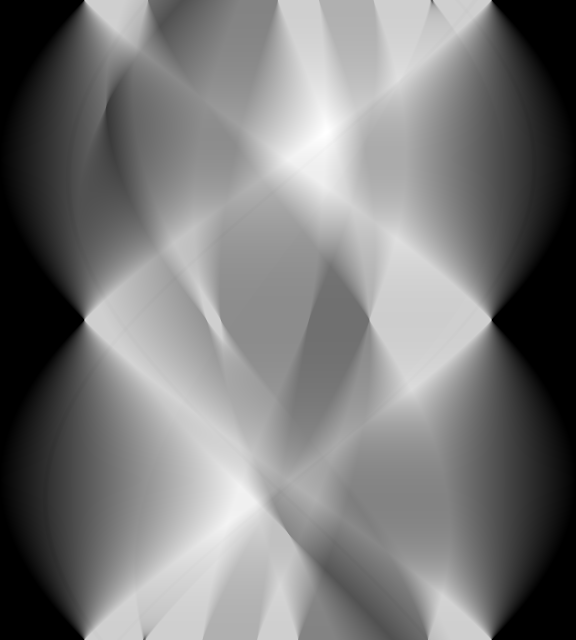
Write a WebGL 1 fragment shader that draws this background.

```glsl
precision highp float;
// Parallel-beam sinogram of a bright square plate with dark cut-outs, swept over half a turn.
uniform vec2 u_resolution;

const float PI = 3.14159265;
const float BRIGHTNESS = 0.405; // grey per unit of path length
const float SAMPLES = 4.0;

// Trim a ray's parameter span to the half-plane dot(p, normal) <= offset.
vec2 clipSpan(vec2 span, vec2 origin, vec2 dir, vec2 normal, float offset) {
  float rate = dot(dir, normal);
  if (abs(rate) < 1e-4) rate = 1e-4;
  float t = (offset - dot(origin, normal)) / rate;
  return rate > 0.0 ? vec2(span.x, min(span.y, t)) : vec2(max(span.x, t), span.y);
}

float spanLength(vec2 span) {
  return max(span.y - span.x, 0.0);
}

// Path length through an axis-aligned box.
float boxChord(vec2 origin, vec2 dir, vec2 low, vec2 high) {
  vec2 span = vec2(-4.0, 4.0);
  span = clipSpan(span, origin, dir, vec2(1.0, 0.0), high.x);
  span = clipSpan(span, origin, dir, vec2(-1.0, 0.0), -low.x);
  span = clipSpan(span, origin, dir, vec2(0.0, 1.0), high.y);
  span = clipSpan(span, origin, dir, vec2(0.0, -1.0), -low.y);
  return spanLength(span);
}

// Path length through an equilateral triangle given its centre and inradius.
float triangleChord(vec2 origin, vec2 dir, vec2 center, float inradius) {
  vec2 span = vec2(-4.0, 4.0);
  for (int i = 0; i < 3; i++) {
    float angle = PI * (0.5 + float(i) * 2.0 / 3.0);
    vec2 normal = vec2(cos(angle), sin(angle));
    span = clipSpan(span, origin - center, dir, normal, inradius);
  }
  return spanLength(span);
}

// Path length through a disc.
float discChord(vec2 origin, vec2 dir, vec2 center, float radius) {
  vec2 toCenter = center - origin;
  float miss = toCenter.x * dir.y - toCenter.y * dir.x;
  return 2.0 * sqrt(max(radius * radius - miss * miss, 0.0));
}

// Bright path length left along one ray.
float projection(float offset, float angle) {
  vec2 normal = vec2(cos(angle), sin(angle));
  vec2 dir = vec2(-normal.y, normal.x);
  vec2 origin = normal * offset;

  float path = boxChord(origin, dir, vec2(-1.0), vec2(1.0));

  // Large cut-outs
  path -= boxChord(origin, dir, vec2(-0.687, -0.33), vec2(-0.05, 0.4));
  path -= boxChord(origin, dir, vec2(0.152, 0.103), vec2(0.42, 0.4));
  path -= triangleChord(origin, dir, vec2(-0.516, -0.564), 0.164);

  // Thin slit and pinholes
  path -= boxChord(origin, dir, vec2(0.7, -0.26), vec2(0.712, 0.8));
  path -= discChord(origin, dir, vec2(-0.69, -0.83), 0.014);
  path -= discChord(origin, dir, vec2(0.92, -0.757), 0.014);
  path -= discChord(origin, dir, vec2(0.83, 0.88), 0.012);
  return max(path, 0.0);
}

void main() {
  // Offset runs across the diagonal; the angle grows from top to bottom.
  float angle = PI * (1.0 - gl_FragCoord.y / u_resolution.y);
  float grey = 0.0;
  for (float i = 0.0; i < SAMPLES; i++) {
    float x = gl_FragCoord.x + (i + 0.5) / SAMPLES - 0.5;
    float offset = (2.0 * x / u_resolution.x - 1.0) * sqrt(2.0);
    grey += min(projection(offset, angle) * BRIGHTNESS, 1.0) / SAMPLES;
  }
  gl_FragColor = vec4(vec3(grey), 1.0);
}
```
